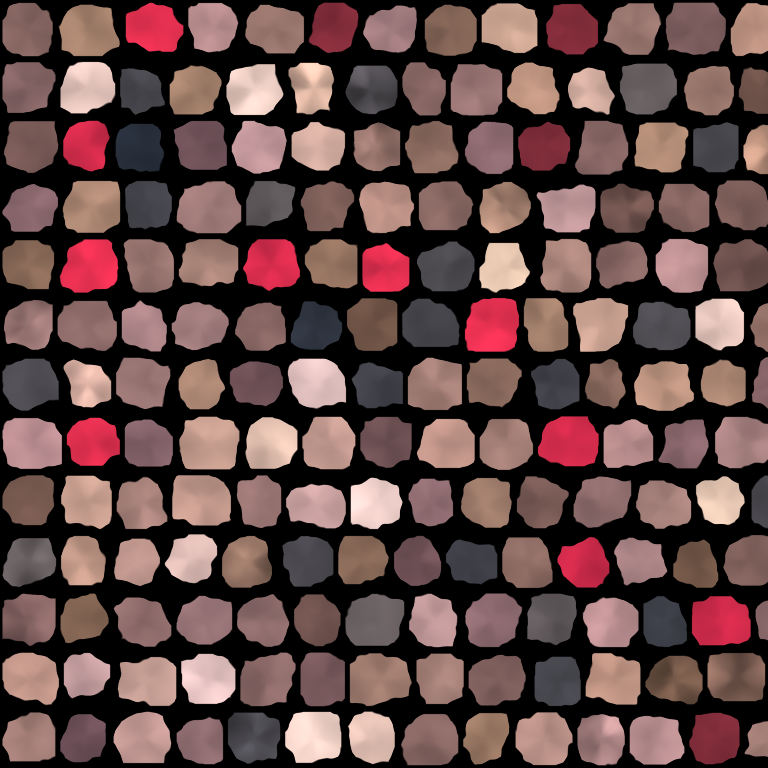
This pattern is drawn by a WebGL 1 fragment shader. Its source:

```glsl
precision highp float;
// Thirteen rows of irregular cut stones on black, about 13.3 to a row.
// Each stone is a box with its corners trimmed by jittered half-planes,
// given a random tone and shaded by soft wedge facets and gradient noise.

uniform vec2 u_resolution;

const float ROWS = 13.0;
const float TAU = 6.283185;

float hash(vec2 p) {
    vec3 q = fract(p.xyx * 0.1031);
    q += dot(q, q.yzx + 33.33);
    return fract((q.x + q.y) * q.z);
}

// Independent random value number n of a stone
float stoneRandom(vec2 id, float n) {
    return hash(id + vec2(n * 17.3, n * 41.7));
}

float cornerSlope(vec2 cell, vec2 offset) {
    float a = TAU * hash(cell + 71.0);
    return dot(vec2(cos(a), sin(a)), offset);
}

float gradientNoise(vec2 p) {
    vec2 i = floor(p), f = fract(p);
    vec2 s = f * f * f * (f * (f * 6.0 - 15.0) + 10.0);
    vec2 e = vec2(1.0, 0.0);
    return mix(mix(cornerSlope(i, f), cornerSlope(i + e, f - e), s.x),
               mix(cornerSlope(i + e.yx, f - e.yx), cornerSlope(i + 1.0, f - 1.0), s.x), s.y);
}

// Left boundary of stone i; every row starts flush with the left side
float stoneEdge(float i, float row, float pitch) {
    float jitter = 0.17 * (hash(vec2(i, row + 50.0)) - 0.5);
    return (i + jitter * step(0.5, i)) * pitch;
}

// Signed distance to a box with two cuts at each corner
float stoneDistance(vec2 q, vec2 halfSize, vec2 id) {
    vec2 box = abs(q) - halfSize;
    float d = max(box.x, box.y);
    float chip = 0.07 * gradientNoise(q * 5.0 + id * 7.0);
    for (int k = 0; k < 8; k++) {
        float n = float(k);
        float angle = TAU * (n + 0.5 + 0.5 * (stoneRandom(id, n + 1.0) - 0.5)) / 8.0;
        vec2 dir = vec2(cos(angle), sin(angle));
        float cornerCut = stoneRandom(id, floor(n * 0.5) + 10.0);
        float cut = 0.02 + 0.21 * mix(cornerCut, stoneRandom(id, n + 20.0), 0.5);
        d = max(d, dot(q, dir) - dot(abs(dir), halfSize) + cut + chip);
    }
    return d;
}

vec3 stoneColor(vec2 id) {
    float kind = stoneRandom(id, 30.0);
    float tone = stoneRandom(id, 31.0);
    float warmth = stoneRandom(id, 32.0) - 0.5;
    vec3 skin = vec3(0.01, 0.02, -0.08) * warmth;
    if (kind < 0.51) return mix(vec3(0.42, 0.31, 0.30), vec3(0.68, 0.53, 0.49), tone) + skin;
    if (kind < 0.78) return mix(vec3(0.73, 0.56, 0.53), vec3(0.95, 0.83, 0.77), tone * tone) + skin;
    if (kind < 0.91) return mix(vec3(0.15, 0.18, 0.23), vec3(0.42, 0.38, 0.38), tone);
    if (kind < 0.955) return mix(vec3(0.42, 0.16, 0.20), vec3(0.73, 0.22, 0.30), tone);
    return mix(vec3(0.78, 0.16, 0.28), vec3(0.94, 0.20, 0.33), tone);
}

// Wedges around the centre, blended softly, over a cloudy gradient
float stoneShade(vec2 q, vec2 id) {
    float sector = mod(atan(q.y, q.x) / TAU * 6.0 + 6.0 + stoneRandom(id, 40.0), 6.0);
    float s = floor(sector);
    float wedge = mix(stoneRandom(id, 41.0 + s), stoneRandom(id, 41.0 + mod(s + 1.0, 6.0)),
                      smoothstep(0.2, 0.8, fract(sector))) - 0.5;
    float cloud = gradientNoise(q * 1.8 + id * 3.7);
    float contrast = mix(0.16, 0.42, step(0.9, stoneRandom(id, 48.0)));
    return 1.0 + contrast * (wedge * smoothstep(0.0, 0.2, length(q)) + cloud);
}

void main() {
    vec2 p = gl_FragCoord.xy / u_resolution * ROWS;
    float row = floor(p.y);

    // Find the stone between its uneven side boundaries
    float pitch = ROWS / mix(12.7, 13.8, hash(vec2(row, 9.0)));
    float column = floor(p.x / pitch);
    if (p.x < stoneEdge(column, row, pitch)) column -= 1.0;
    else if (p.x > stoneEdge(column + 1.0, row, pitch)) column += 1.0;
    float left = stoneEdge(column, row, pitch);
    float right = stoneEdge(column + 1.0, row, pitch);
    vec2 id = vec2(column, row);

    // Fit the stone in its cell with a dark gap and a little slack in height
    float slack = 0.05 * stoneRandom(id, 50.0);
    float lift = slack * (stoneRandom(id, 51.0) * 2.0 - 1.0);
    vec2 halfSize = vec2(0.5 * (right - left) - 0.042, 0.455 - slack);
    vec2 q = p - vec2(0.5 * (left + right), row + 0.5 + lift);

    float d = stoneDistance(q, halfSize, id);
    float pixel = ROWS / min(u_resolution.x, u_resolution.y);
    float cover = 1.0 - smoothstep(-0.75 * pixel, 0.75 * pixel, d);
    gl_FragColor = vec4(stoneColor(id) * stoneShade(q, id) * cover, 1.0);
}
```
